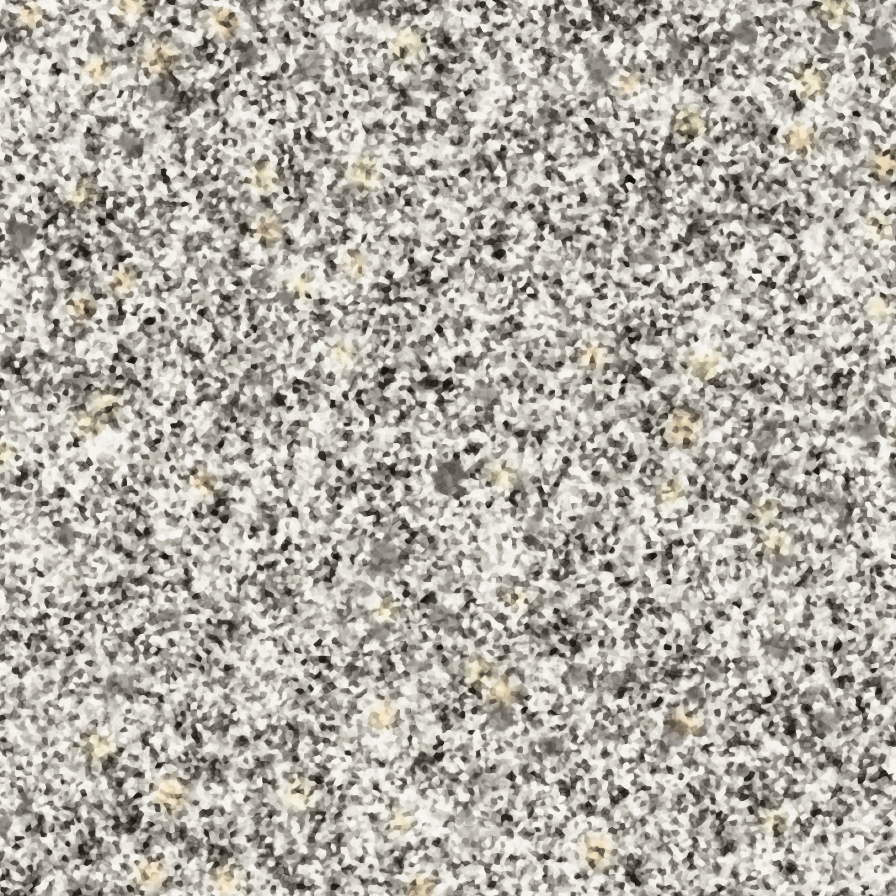
This texture is drawn by a Shadertoy shader. Its source:

```glsl
const float FINE_GRAINS = 168.0;   // grains across the canvas
const float MID_GRAINS = 95.0;
const float DRIFT_CELLS = 22.0;
const vec3 LAYER_WEIGHTS = vec3(0.86, 0.46, 0.20);
const float GRAIN_TIGHTNESS = 6.0;
const float GRAIN_STRETCH = 1.6;
const float TONE_BIAS = 0.03;

const float SPOT_CELLS = 14.0;
const float SMOKY_CHANCE = 0.22;
const float CREAM_CHANCE = 0.24;
const float SMOKY_STRENGTH = 0.72;
const float CREAM_LIFT = 0.65;

const vec3 BLACK_MICA = vec3(0.07, 0.06, 0.04);
const vec3 DARK_MICA = vec3(0.16, 0.15, 0.12);
const vec3 CHARCOAL = vec3(0.34, 0.32, 0.29);
const vec3 MID_GREY = vec3(0.49, 0.47, 0.44);
const vec3 WARM_GREY = vec3(0.63, 0.61, 0.58);
const vec3 PALE_GREY = vec3(0.77, 0.76, 0.72);
const vec3 FELDSPAR = vec3(0.91, 0.90, 0.87);
const vec3 QUARTZ_WHITE = vec3(0.97, 0.965, 0.945);
const vec3 SMOKY_QUARTZ = vec3(0.41, 0.39, 0.37);
const vec3 CREAM_TINT = vec3(1.0, 0.975, 0.88);
const vec3 PEACH_TINT = vec3(1.0, 0.94, 0.83);

vec3 hash3(vec2 p) {
    vec3 q = fract(vec3(p.xyx) * vec3(0.1031, 0.1030, 0.0973));
    q += dot(q, q.yxz + 33.33);
    return fract((q.xxy + q.yzz) * q.zyx);
}

// Cellular noise of stretched grains, with mean 0 and variance 1
float grainNoise(vec2 p) {
    vec2 cell = floor(p);
    float total = 0.0, power = 0.0;
    for (int y = -1; y <= 1; y++)
    for (int x = -1; x <= 1; x++) {
        vec2 id = cell + vec2(x, y);
        vec3 place = hash3(id);
        float tone = 2.0 * (dot(hash3(id + 517.3), vec3(1.0)) - 1.5);
        float angle = 3.14159 * place.z;
        vec2 axis = vec2(cos(angle), sin(angle));
        vec2 offset = p - id - place.xy;
        float along = dot(offset, axis);
        float across = dot(offset, vec2(-axis.y, axis.x));
        float reach = along * along / GRAIN_STRETCH + across * across * GRAIN_STRETCH;
        float weight = exp(-GRAIN_TIGHTNESS * reach);
        total += weight * tone;
        power += weight * weight;
    }
    return total / sqrt(power + 1e-9);
}

// Scattered ragged spots: x is coverage, y a random value of the spot
vec2 spots(vec2 p, float chance, float ragged, float softness) {
    vec2 cell = floor(p);
    vec2 best = vec2(0.0);
    for (int y = -1; y <= 1; y++)
    for (int x = -1; x <= 1; x++) {
        vec2 id = cell + vec2(x, y);
        vec3 place = hash3(id);
        vec3 kind = hash3(id + 271.9);
        float radius = mix(0.13, 0.25, kind.y);
        float dist = length(p - id - place.xy) + ragged - radius;
        float cover = step(kind.x, chance) * (1.0 - smoothstep(-softness, softness, dist));
        if (cover > best.x) best = vec2(cover, kind.z);
    }
    return best;
}

float ramp(float a, float b, float x) {
    return clamp((x - a) / (b - a), 0.0, 1.0);
}

// Colour by rank, 0 the darkest and 1 the lightest part of the area
vec3 stoneColour(float rank) {
    vec3 c = mix(BLACK_MICA, DARK_MICA, ramp(0.0, 0.015, rank));
    c = mix(c, CHARCOAL, ramp(0.015, 0.065, rank));
    c = mix(c, MID_GREY, ramp(0.065, 0.165, rank));
    c = mix(c, WARM_GREY, ramp(0.165, 0.33, rank));
    c = mix(c, PALE_GREY, ramp(0.33, 0.57, rank));
    c = mix(c, FELDSPAR, ramp(0.57, 0.855, rank));
    return mix(c, QUARTZ_WHITE, ramp(0.855, 1.0, rank));
}

void mainImage(out vec4 fragColor, in vec2 fragCoord) {
    vec2 uv = fragCoord / iResolution.y;

    // Layered grains
    float fine = grainNoise(uv * FINE_GRAINS);
    float mid = grainNoise(uv * MID_GRAINS + 311.7);
    float drift = grainNoise(uv * DRIFT_CELLS + 723.1);
    float tone = dot(vec3(fine, mid, drift), LAYER_WEIGHTS) / length(LAYER_WEIGHTS);

    // Smoky and cream crystals with ragged rims
    float ragged = 0.035 * mid + 0.02 * fine;
    vec2 smoky = spots(uv * SPOT_CELLS + 41.0, SMOKY_CHANCE, ragged, 0.06);
    vec2 cream = spots(uv * SPOT_CELLS + 187.4, CREAM_CHANCE, ragged, 0.16);
    tone += TONE_BIAS + CREAM_LIFT * cream.x;

    // Normal distribution to rank, then to colour
    float rank = 1.0 / (1.0 + exp(-1.7 * tone));
    vec3 colour = stoneColour(rank);
    colour = mix(colour, SMOKY_QUARTZ, SMOKY_STRENGTH * smoky.x * mix(0.6, 1.0, smoky.y));
    colour *= mix(vec3(1.0), mix(CREAM_TINT, PEACH_TINT, step(0.6, cream.y)), cream.x);

    fragColor = vec4(colour, 1.0);
}
```
